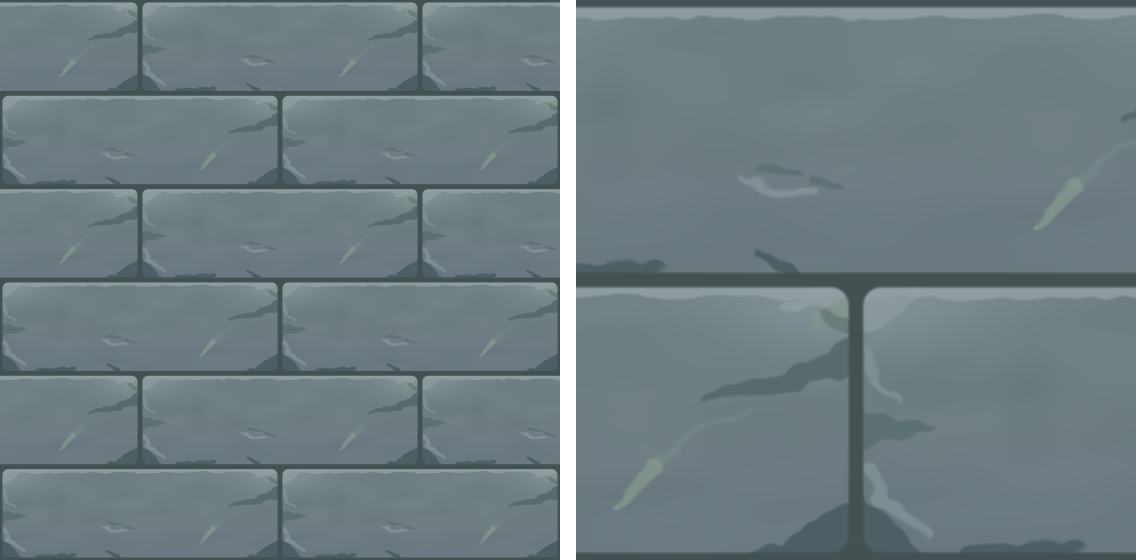
Left, the full canvas; right, a detail of the centre.
Write a three.js fragment shader that draws this texture.

```glsl
// Running-bond wall of worn blue-grey stone bricks with chipped, bevelled edges.
varying vec2 vUv;

const vec2 REPEATS = vec2(2.0, 6.0);      // bricks across, rows up
const vec2 CELL = vec2(3.0, 1.0);         // brick cell, in row heights
const float HALF_GAP = 0.026;
const float CORNER = 0.065;
const float AA = 0.008;                   // edge softness
const float ROUGHNESS = 0.022;            // raggedness of the chips
const float GRAIN = 0.022;

const vec3 MORTAR = vec3(0.26, 0.32, 0.32);
const vec3 STONE_LOW = vec3(0.415, 0.475, 0.505);
const vec3 STONE_HIGH = vec3(0.435, 0.502, 0.515);
const vec3 GLOW = vec3(0.50, 0.57, 0.58);
const vec3 HIGHLIGHT = vec3(0.57, 0.63, 0.64);
const vec3 CHIP = vec3(0.33, 0.41, 0.42);
const vec3 DEEP_CHIP = vec3(0.28, 0.36, 0.385);
const vec3 LICHEN = vec3(0.51, 0.59, 0.55);

float hash(vec2 p) {
  return fract(sin(dot(p, vec2(127.1, 311.7))) * 43758.5);
}

float noise(vec2 p) {
  vec2 i = floor(p), f = fract(p);
  f = f * f * (3.0 - 2.0 * f);
  return mix(mix(hash(i), hash(i + vec2(1, 0)), f.x),
             mix(hash(i + vec2(0, 1)), hash(i + vec2(1, 1)), f.x), f.y);
}

float fill(float d) { return 1.0 - smoothstep(-AA, AA, d); }

// Stroke from a to b whose radius runs from ra to rb
float stroke(vec2 p, vec2 a, vec2 b, float ra, float rb) {
  vec2 ab = b - a;
  float t = clamp(dot(p - a, ab) / dot(ab, ab), 0.0, 1.0);
  return fill(length(p - a - ab * t) - mix(ra, rb, t));
}

// Area to the right of the line from a to b
float cut(vec2 p, vec2 a, vec2 b) {
  vec2 n = normalize(vec2(b.y - a.y, a.x - b.x));
  return fill(-dot(p - a, n));
}

float roundedBox(vec2 p, vec2 halfSize, float r) {
  vec2 q = abs(p) - halfSize + r;
  return length(max(q, 0.0)) + min(max(q.x, q.y), 0.0) - r;
}

// Shading of one brick, p from (0,0) to CELL
vec3 brick(vec2 p) {
  vec2 ragged = vec2(noise(p * 19.0), noise(p * 19.0 + 40.0)) - 0.5;
  vec2 q = p + ragged * ROUGHNESS * 1.5;

  // Body with brushed grain
  vec3 col = mix(STONE_LOW, STONE_HIGH, smoothstep(0.0, 0.8, p.y));
  col += GRAIN * (noise(vec2(p.x * 2.5 + p.y, p.y * 9.0 - p.x)) - 0.5);
  col -= 0.018 * smoothstep(0.16, 0.0, length((p - vec2(0.62, 0.56)) * vec2(1.0, 0.5)));

  // Soft glow under the top edge, stronger toward both ends
  float ends = smoothstep(0.95, 0.1, min(p.x, CELL.x - p.x));
  float corner = length((vec2(min(p.x, CELL.x - p.x), 1.0 - p.y)) * vec2(0.7, 1.0));
  col = mix(col, GLOW, 0.75 * ends * smoothstep(0.68, 0.98, p.y));
  col = mix(col, GLOW, 0.65 * smoothstep(0.42, 0.08, corner));

  // Bevel highlight and worn upper corners
  float bevel = 0.935 + 0.025 * (noise(vec2(p.x * 8.0, 3.0)) - 0.5) + ragged.y * 0.015;
  col = mix(col, HIGHLIGHT, 0.85 * fill(bevel - p.y));
  col = mix(col, HIGHLIGHT, 0.6 * stroke(q, vec2(0.05, 0.88), vec2(0.23, 0.96), 0.06, 0.02));
  col = mix(col, HIGHLIGHT, 0.7 * stroke(q, vec2(2.74, 0.89), vec2(2.92, 0.96), 0.015, 0.05));
  col = mix(col, LICHEN, 0.7 * stroke(q, vec2(2.86, 0.85), vec2(2.98, 0.90), 0.025, 0.05));
  col = mix(col, CHIP, 0.5 * stroke(q, vec2(2.88, 0.88), vec2(2.98, 0.83), 0.015, 0.035));

  // Crack running in from the right
  float crack = stroke(q, vec2(2.46, 0.57), vec2(2.73, 0.635), 0.012, 0.034);
  crack = max(crack, stroke(q, vec2(2.73, 0.635), vec2(2.98, 0.725), 0.034, 0.058));
  col = mix(col, CHIP, 0.9 * crack);

  // Pale scratch curving below the crack
  float scratch = stroke(q, vec2(2.28, 0.33), vec2(2.43, 0.46), 0.018, 0.012);
  scratch = max(scratch, stroke(q, vec2(2.43, 0.46), vec2(2.63, 0.53), 0.012, 0.007));
  col = mix(col, LICHEN, 0.28 * scratch);
  col = mix(col, LICHEN, 0.85 * stroke(q, vec2(2.15, 0.19), vec2(2.28, 0.33), 0.013, 0.027));

  // Left edge: flaked patch and pale rim
  col = mix(col, CHIP, 0.7 * stroke(q, vec2(0.03, 0.46), vec2(0.27, 0.48), 0.065, 0.008));
  float rim = stroke(q, vec2(0.03, 0.75), vec2(0.07, 0.63), 0.014, 0.02);
  rim = max(rim, stroke(q, vec2(0.07, 0.63), vec2(0.15, 0.57), 0.02, 0.008));
  rim = max(rim, stroke(q, vec2(0.04, 0.33), vec2(0.10, 0.20), 0.025, 0.022));
  rim = max(rim, stroke(q, vec2(0.10, 0.20), vec2(0.27, 0.09), 0.022, 0.012));
  col = mix(col, GLOW, 0.85 * rim);

  // Broken lower corners and chips along the bottom
  float broken = cut(q, vec2(0.03, 0.23), vec2(0.23, 0.045)) * step(p.x, 1.0);
  broken = max(broken, cut(q, vec2(2.67, 0.04), vec2(2.97, 0.20)) * step(2.0, p.x));
  broken = max(broken, stroke(q, vec2(0.39, 0.03), vec2(0.79, 0.045), 0.026, 0.022));
  broken = max(broken, stroke(q, vec2(1.15, 0.10), vec2(1.27, 0.02), 0.014, 0.02));
  col = mix(col, DEEP_CHIP, 0.9 * broken);

  // Small nick in the middle
  float lip = stroke(q, vec2(1.10, 0.375), vec2(1.18, 0.322), 0.010, 0.014);
  lip = max(lip, stroke(q, vec2(1.18, 0.322), vec2(1.37, 0.307), 0.014, 0.010));
  col = mix(col, HIGHLIGHT, 0.55 * lip);
  float nick = stroke(q, vec2(1.15, 0.39), vec2(1.30, 0.375), 0.015, 0.012);
  nick = max(nick, stroke(q, vec2(1.35, 0.345), vec2(1.44, 0.33), 0.016, 0.010));
  return mix(col, CHIP, 0.6 * nick);
}

void main() {
  vec2 grid = vUv * REPEATS;
  grid.x += 0.5 * mod(floor(grid.y), 2.0);
  vec2 p = fract(grid) * CELL;
  float edge = roundedBox(p - 0.5 * CELL, 0.5 * CELL - HALF_GAP, CORNER);
  gl_FragColor = vec4(mix(MORTAR, brick(p), fill(edge)), 1.0);
}
```
